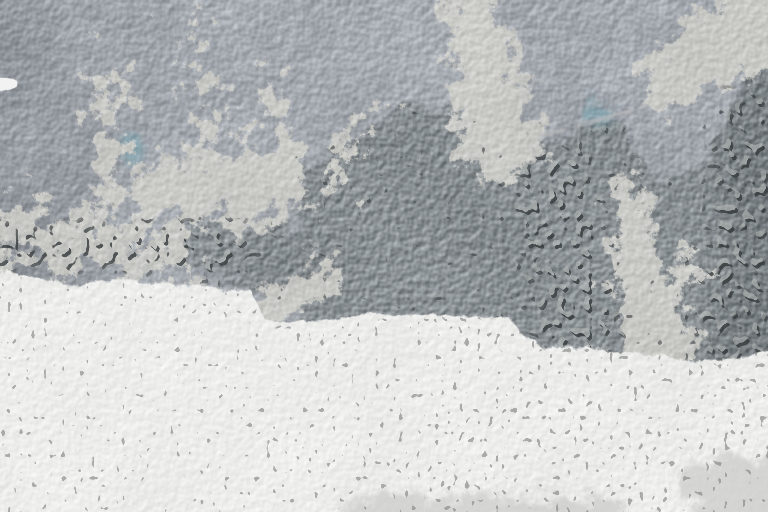
A Shadertoy shader for this texture:

```glsl
// A weathered stucco wall: blue-grey and dark grey coats, worn cream patches,
// and a white painted base. Tapered capsules and stepped edges, roughened by
// gradient noise, place the paint; embossed noise adds plaster grain and chips.

vec2 hashGradient(vec2 cell) {
    vec3 q = fract(cell.xyx * vec3(0.1031, 0.1030, 0.0973));
    q += dot(q, q.yzx + 33.33);
    float angle = 6.2832 * fract((q.x + q.y) * q.z);
    return vec2(cos(angle), sin(angle));
}

float gradientNoise(vec2 p) {
    vec2 i = floor(p), f = fract(p);
    vec2 u = f * f * f * (f * (f * 6.0 - 15.0) + 10.0);
    vec2 e = vec2(1.0, 0.0);
    float a = dot(hashGradient(i), f);
    float b = dot(hashGradient(i + e), f - e);
    float c = dot(hashGradient(i + e.yx), f - e.yx);
    float d = dot(hashGradient(i + 1.0), f - 1.0);
    return mix(mix(a, b, u.x), mix(c, d, u.x), u.y);
}

float fbm(vec2 p) {
    float sum = 0.0, amp = 0.6;
    for (int k = 0; k < 5; k++) {
        sum += amp * gradientNoise(p);
        p = mat2(1.6, 1.2, -1.2, 1.6) * p + 7.3;
        amp *= 0.6;
    }
    return sum;
}

// Positive inside a capsule whose radius runs from ra to rb.
float capsule(vec2 p, vec2 a, vec2 b, float ra, float rb) {
    vec2 d = b - a;
    float t = clamp(dot(p - a, d) / dot(d, d), 0.0, 1.0);
    return mix(ra, rb, t) - length(p - a - d * t);
}

float cover(float inside, float soft) {
    float w = max(soft, 0.8 / iResolution.y);
    return smoothstep(-w, w, inside);
}

float emboss(vec2 p, float freq, vec2 light) {
    return gradientNoise(p * freq) - gradientNoise((p + light) * freq);
}

float chips(vec2 p, float freq, float level) {
    return smoothstep(level, level + 0.1, gradientNoise(p * freq));
}

float step01(float x, float a, float b) { return smoothstep(a, b, x); }

// Upper edge of the white base coat.
float baseEdge(float x) {
    return 0.465 - 0.022 * step01(x, 0.03, 0.14) + 0.010 * step01(x, 0.16, 0.20)
        - 0.020 * step01(x, 0.20, 0.48) - 0.058 * step01(x, 0.485, 0.52)
        + 0.014 * step01(x, 0.60, 0.76) - 0.012 * step01(x, 0.80, 0.97)
        - 0.055 * step01(x, 0.98, 1.07) - 0.025 * step01(x, 1.10, 1.37)
        + 0.016 * step01(x, 1.40, 1.50);
}

// Upper edge of the dark grey coat.
float darkEdge(float x) {
    return 0.69 + 0.105 * step01(x, 0.58, 0.84) - 0.07 * step01(x, 0.88, 1.0)
        + 0.035 * step01(x, 1.06, 1.17) - 0.10 * step01(x, 1.20, 1.28)
        + 0.21 * step01(x, 1.35, 1.48);
}

// Solid cream areas with moderately torn edges.
float creamSolid(vec2 p) {
    float s = capsule(p, vec2(0.915, 1.02), vec2(0.975, 0.725), 0.050, 0.078);
    s = max(s, capsule(p, vec2(1.30, 0.845), vec2(1.53, 0.985), 0.055, 0.100));
    s = max(s, capsule(p, vec2(0.30, 0.635), vec2(0.53, 0.645), 0.050, 0.065));
    s = max(s, capsule(p, vec2(0.55, 0.66), vec2(0.47, 0.575), 0.045, 0.035));
    s = max(s, capsule(p, vec2(0.63, 0.47), vec2(0.54, 0.385), 0.030, 0.040));
    return max(s, capsule(p, vec2(1.225, 0.62), vec2(1.285, 0.33), 0.030, 0.080));
}

// Thin, crumbling cream remains.
float creamWorn(vec2 p) {
    float s = capsule(p, vec2(0.205, 0.84), vec2(0.215, 0.62), 0.030, 0.040);
    s = max(s, capsule(p, vec2(0.52, 0.84), vec2(0.56, 0.68), 0.020, 0.040));
    s = max(s, capsule(p, vec2(0.0, 0.54), vec2(0.32, 0.52), 0.065, 0.080));
    s = max(s, capsule(p, vec2(0.37, 0.96), vec2(0.42, 0.72), 0.0, 0.035));
    s = max(s, capsule(p, vec2(0.70, 0.75), vec2(0.65, 0.65), 0.020, 0.015));
    return max(s, capsule(p, vec2(1.26, 0.46), vec2(1.35, 0.46), 0.040, 0.030));
}

void mainImage(out vec4 fragColor, in vec2 fragCoord) {
    vec2 p = fragCoord / iResolution.y;
    vec2 light = vec2(-0.003, 0.004);
    float broad = fbm(p * 5.0), torn = fbm(p * 22.0 + 3.0);
    float grain = emboss(p, 65.0, light) + 0.6 * emboss(p + 4.0, 120.0, light);

    // Blue-grey coat, then the dark coat.
    vec3 col = vec3(0.645, 0.665, 0.69) + 0.08 * broad + 0.07 * torn;
    col -= 0.07 * (1.0 - smoothstep(0.0, 0.30, p.x));
    float darkArea = min(p.x - 0.58, darkEdge(p.x) - p.y);
    darkArea = max(darkArea, capsule(p, vec2(0.39, 0.52), vec2(0.70, 0.46), 0.05, 0.09));
    float dark = cover(darkArea + 0.055 * torn, 0.012);
    vec3 darkCoat = vec3(0.535, 0.56, 0.575) + 0.05 * broad;
    darkCoat -= 0.06 * smoothstep(1.34, 1.46, p.x);
    col = mix(col, darkCoat, dark) + grain * mix(0.13, 0.20, dark);

    // Blue stains and a pale brushed line.
    float stain = max(capsule(p, vec2(0.255, 0.72), vec2(0.26, 0.70), 0.02, 0.02),
                      capsule(p, vec2(1.16, 0.785), vec2(1.18, 0.78), 0.02, 0.015));
    col = mix(col, vec3(0.43, 0.64, 0.70), 0.5 * cover(stain + 0.04 * torn, 0.018));
    float brushed = capsule(p, vec2(1.06, 0.735), vec2(1.27, 0.795), 0.003, 0.004);
    col = mix(col, vec3(0.74), 0.6 * cover(brushed + 0.012 * torn, 0.004));

    // Cream patches.
    float cream = max(cover(creamSolid(p) + 0.09 * torn, 0.008),
                      cover(creamWorn(p) - 0.018 + 0.20 * torn, 0.014));
    col = mix(col, vec3(0.785, 0.785, 0.77) + 0.04 * broad + 0.09 * grain, cream);

    // Loose chips with offset shadows, gathered in the flaking zones.
    float flakeZone = capsule(p, vec2(1.09, 0.63), vec2(1.13, 0.36), 0.09, 0.09);
    flakeZone = max(flakeZone, capsule(p, vec2(0.02, 0.52), vec2(0.44, 0.51), 0.05, 0.06));
    flakeZone = max(flakeZone, capsule(p, vec2(1.46, 0.76), vec2(1.43, 0.34), 0.06, 0.08));
    float flaking = cover(flakeZone + 0.06 * torn, 0.04);
    float level = mix(0.43, 0.17, flaking);
    float chip = chips(p, 58.0, level);
    float shadow = chips(p + 1.5 * light, 58.0, level) * (1.0 - chip);
    float scatter = max(flaking, 0.7 * dark);
    col = mix(col, vec3(0.20, 0.22, 0.23), 0.8 * shadow * scatter);
    col = mix(col, vec3(0.72, 0.73, 0.72), 0.55 * chip * scatter);

    // White base coat with faint washes and small pits.
    vec3 white = vec3(0.925, 0.925, 0.92) + 0.03 * broad + 0.055 * grain;
    float wash = max(capsule(p, vec2(1.41, 0.04), vec2(1.52, 0.04), 0.07, 0.07),
                     capsule(p, vec2(0.70, 0.0), vec2(1.18, 0.0), 0.03, 0.03));
    white = mix(white, vec3(0.80, 0.80, 0.79), 0.75 * cover(wash + 0.06 * torn, 0.02));
    float pitLevel = 0.39 - 0.07 * smoothstep(0.3, 1.2, p.x) - 0.10 * broad;
    float pit = chips(p * vec2(1.0, 0.8) + 9.0, 85.0, pitLevel);
    white = mix(white, vec3(0.52, 0.53, 0.53), 0.65 * pit);
    float base = cover(baseEdge(p.x) - p.y + 0.018 * torn, 0.003);
    col = mix(col, white, base);

    // Bare white nick at the left edge.
    float nick = capsule(p, vec2(0.0, 0.835), vec2(0.024, 0.836), 0.013, 0.009);
    col = mix(col, vec3(0.95), cover(nick + 0.008 * torn, 0.002));
    fragColor = vec4(clamp(col, 0.0, 1.0), 1.0);
}
```
